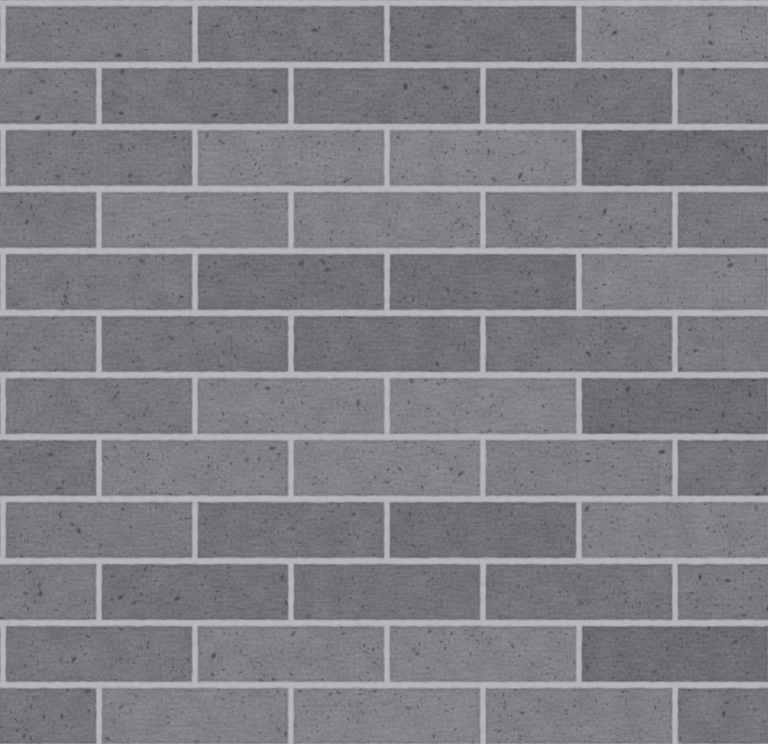
This texture is drawn by a Shadertoy shader. Its source:

```glsl
// Grey pitted brick wall in running bond: 4 bricks across and 12 courses down.
// A box distance separates brick from pale mortar; gradient noise adds grain,
// and jittered ellipses scattered over a cell grid form the dark pits.

// Lengths are fractions of the canvas height
const vec2  BRICK_COUNT  = vec2(4.0, 12.0);
const vec2  GRID_SHIFT   = vec2(-0.0156, 0.048);   // in bricks
const vec2  JOINT_HALF   = vec2(0.0040, 0.0045);
const float CORNER       = 0.0012;
const float EDGE_SOFT    = 0.0013;
const float EDGE_WOBBLE  = 0.0010;
const vec3  MORTAR       = vec3(0.705, 0.712, 0.733);
const vec3  BRICK_DARK   = vec3(0.418, 0.422, 0.434);
const vec3  BRICK_LIGHT  = vec3(0.528, 0.530, 0.545);
const vec3  PIT_COLOR    = vec3(0.245, 0.250, 0.265);
const float TONE_JITTER  = 0.14;
const float FINE_CELLS   = 112.0;
const float COARSE_CELLS = 62.0;

// Brick lightness, one column of the matrix per course, repeating every four
const mat4 COURSE_TONES = mat4(
    0.45, 0.30, 0.25, 0.80,
    0.32, 0.28, 0.30, 0.55,
    0.48, 0.82, 0.85, 0.10,
    0.76, 0.84, 0.70, 0.38);

vec2 hash22(vec2 p) {
    vec3 q = fract(p.xyx * vec3(0.1031, 0.1030, 0.0973));
    q += dot(q, q.yzx + 33.33);
    return fract((q.xx + q.yz) * q.zy);
}

float gradientDot(vec2 cell, vec2 offset) {
    float angle = 6.2832 * hash22(cell + 17.0).x;
    return dot(vec2(cos(angle), sin(angle)), offset);
}

float gradientNoise(vec2 p) {
    vec2 i = floor(p), f = fract(p);
    vec2 u = f * f * f * (f * (f * 6.0 - 15.0) + 10.0);
    vec2 x = vec2(1.0, 0.0);
    float low  = mix(gradientDot(i, f), gradientDot(i + x, f - x), u.x);
    float high = mix(gradientDot(i + x.yx, f - x.yx), gradientDot(i + 1.0, f - 1.0), u.x);
    return mix(low, high, u.y);
}

// Coverage by tilted elliptical pits, denser where the cluster noise is high
float pits(vec2 p, float cells, float density, float seed, float pixel) {
    vec2 g = p * cells, home = floor(g);
    float soft = 0.11 + pixel * cells * 0.5;
    float cover = 0.0;
    for (int y = -1; y <= 1; y++)
    for (int x = -1; x <= 1; x++) {
        vec2 cell = home + vec2(x, y);
        vec2 place = hash22(cell + seed);
        vec2 form = hash22(cell + seed + 71.3);
        vec2 kind = hash22(cell + seed + 139.7);
        float chance = density + 0.45 * gradientNoise(cell / cells * 17.0 + seed);
        float c = cos(form.x * 3.1416), s = sin(form.x * 3.1416);
        vec2 d = mat2(c, s, -s, c) * (g - cell - place);
        float radius = mix(0.07, 0.21, form.y * form.y);
        float dist = length(d * vec2(0.75, 1.35)) - radius;
        float pit = 1.0 - smoothstep(-soft, soft, dist);
        cover = max(cover, pit * step(kind.x, chance) * mix(0.45, 1.0, kind.y));
    }
    return cover;
}

void mainImage(out vec4 fragColor, in vec2 fragCoord) {
    float pixel = 1.0 / iResolution.y;
    vec2 p = fragCoord * pixel;
    vec2 brickSize = vec2(iResolution.x * pixel, 1.0) / BRICK_COUNT;

    // Running bond: every second course slides by half a brick
    vec2 grid = p / brickSize + GRID_SHIFT;
    float course = BRICK_COUNT.y - 1.0 - floor(grid.y);
    grid.x -= 0.5 * mod(course, 2.0);
    vec2 id = vec2(floor(grid.x), course);
    vec2 local = (fract(grid) - 0.5) * brickSize;

    // Signed distance to the brick outline, slightly uneven
    vec2 b = abs(local) - 0.5 * brickSize + JOINT_HALF + CORNER;
    float dist = length(max(b, 0.0)) + min(max(b.x, b.y), 0.0) - CORNER;
    dist += EDGE_WOBBLE * gradientNoise(p * 85.0);
    float soft = EDGE_SOFT + 0.5 * pixel;
    float brickMask = 1.0 - smoothstep(-soft, soft, dist);

    // Brick tone with mottling, fine grain and faint horizontal drag marks
    vec2 wrapped = mod(id, 4.0);
    float tone = COURSE_TONES[int(wrapped.y)][int(wrapped.x)];
    tone += TONE_JITTER * (hash22(wrapped.x + vec2(5.0, id.y + 23.0)).x - 0.5);
    vec3 brick = mix(BRICK_DARK, BRICK_LIGHT, tone);
    float grain = 0.030 * gradientNoise(p * 30.0)
                + 0.050 * gradientNoise(p * 230.0 + 9.0)
                + 0.035 * gradientNoise(p * vec2(45.0, 260.0) + 31.0);
    brick += grain;
    brick -= 0.030 * smoothstep(-0.006, 0.0, dist);

    // Fine specks and fewer, larger pits
    float fine = pits(p, FINE_CELLS, 0.30, 3.0, pixel);
    float coarse = pits(p, COARSE_CELLS, 0.13, 211.0, pixel);
    brick = mix(brick, PIT_COLOR, max(0.62 * fine, 0.80 * coarse));

    // Mortar dims a little where it meets the brick
    vec3 mortar = MORTAR + 0.025 * gradientNoise(p * 150.0 + 53.0);
    mortar -= 0.035 * (1.0 - smoothstep(0.0, 0.003, dist));

    fragColor = vec4(mix(mortar, brick, brickMask), 1.0);
}
```
